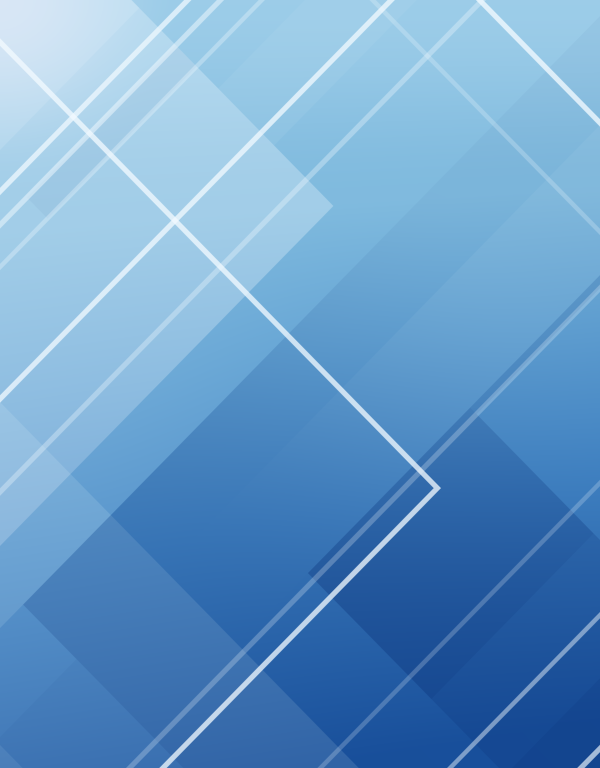
A WebGL 1 fragment shader for this background:

```glsl
precision highp float;
// Abstract blue background: a vertical gradient under translucent diagonal panels,
// crossed by thin white lines. Everything is laid out in a rotated frame whose
// first axis runs down-right and whose second axis runs up-right.
uniform vec2 u_resolution;

const vec3 WHITE = vec3(0.95, 0.98, 1.0);
const vec3 PALE = vec3(0.76, 0.88, 0.94);
const vec3 NAVY = vec3(0.03, 0.18, 0.46);
const float FAR = 3.0;       // open end of a panel
const float THICK = 0.0034;  // half widths of the lines
const float THIN = 0.0029;
const float CORNER_A = 0.8515; // where the two long lines meet
const float CORNER_B = -0.0383;

// Soft coverage of the interval lo..hi
float span(float x, float lo, float hi, float aa) {
  return smoothstep(lo - aa, lo + aa, x) * (1.0 - smoothstep(hi - aa, hi + aa, x));
}

// Rectangle in the rotated frame; a and b hold the limits on each axis
float panel(vec2 p, vec2 a, vec2 b, float aa) {
  return span(p.x, a.x, a.y, aa) * span(p.y, b.x, b.y, aa);
}

// Straight line centred on c
float line(float x, float c, float halfWidth, float aa) {
  return span(x, c - halfWidth, c + halfWidth, aa);
}

// Sky to deep blue, t going down from 0 to 1
vec3 backdrop(float t) {
  vec3 c = mix(vec3(0.61, 0.80, 0.91), vec3(0.50, 0.73, 0.87), smoothstep(0.0, 0.27, t));
  c = mix(c, vec3(0.39, 0.64, 0.83), clamp((t - 0.27) / 0.19, 0.0, 1.0));
  c = mix(c, vec3(0.26, 0.52, 0.77), clamp((t - 0.46) / 0.22, 0.0, 1.0));
  return mix(c, vec3(0.11, 0.34, 0.64), clamp((t - 0.68) / 0.32, 0.0, 1.0));
}

vec3 addPanels(vec3 col, vec2 p, vec2 q, float aa) {
  // Broad bands
  col = mix(col, PALE, 0.12 * panel(p, vec2(0.2835, 0.3874), vec2(0.1222, FAR), aa));
  col = mix(col, NAVY, 0.04 * panel(p, vec2(0.5725, FAR), vec2(-0.5296, FAR), aa));
  col = mix(col, PALE, 0.09 * panel(p, vec2(0.6718, 0.8086), vec2(-0.3665, FAR), aa)
    * smoothstep(-0.35, 0.2, p.y));

  // Lower left panels
  col = mix(col, PALE, 0.18 * panel(p, vec2(-FAR, FAR), vec2(-FAR, -0.3665), aa));
  float leftFade = 1.0 - smoothstep(-0.35, 0.25, p.y);
  col = mix(col, NAVY, 0.16 * leftFade * panel(p, vec2(0.5725, FAR), vec2(-0.5296, FAR), aa));
  col = mix(col, NAVY, 0.05 * panel(p, vec2(0.6718, FAR), vec2(-FAR, -0.5296), aa));
  col = mix(col, PALE, 0.10 * panel(p, vec2(-FAR, FAR), vec2(-FAR, -0.679), aa));

  // Lower right panels
  float depth = mix(0.14, 0.34, smoothstep(0.4, 0.85, q.y));
  col = mix(col, NAVY, depth * panel(p, vec2(0.8086, 1.0383), vec2(-0.2361, 0.0656), aa));
  col = mix(col, NAVY, 0.22 * panel(p, vec2(1.0383, FAR), vec2(-0.2361, 0.0656), aa));
  col = mix(col, NAVY, 0.12 * panel(p, vec2(0.8086, 0.8205), vec2(0.0656, FAR), aa));
  col = mix(col, NAVY, 0.15 * panel(p, vec2(1.176, FAR), vec2(-FAR, FAR), aa));

  // Upper left light panel with its bright corner
  col = mix(col, WHITE, 0.30 * panel(p, vec2(-FAR, 0.4977), vec2(-FAR, 0.1222), aa));
  col = mix(col, PALE, 0.16 * panel(p, vec2(0.4977, 0.5725), vec2(-FAR, 0.1222), aa)
    * (1.0 - smoothstep(-0.4, 0.12, p.y)));
  col = mix(col, WHITE, 0.14 * panel(p, vec2(-FAR, 0.1367), vec2(-FAR, 0.1222), aa));
  col = mix(col, NAVY, 0.04 * panel(p, vec2(0.205, 0.2434), vec2(-0.155, 0.1222), aa));
  return mix(col, vec3(0.90, 0.92, 0.97), 0.65 * (1.0 - smoothstep(0.0, 0.24, length(q))));
}

vec3 addLines(vec3 col, vec2 p, float aa) {
  // Rising lines
  float rising = 0.72 * line(p.x, 0.1746, THICK, aa);
  rising = max(rising, 0.50 * line(p.x, 0.205, THICK, aa));
  rising = max(rising, 0.32 * line(p.x, 0.2434, THIN, aa));
  rising = max(rising, 0.75 * line(p.x, 0.3637, THICK, aa));
  rising = max(rising, 0.33 * line(p.x, 0.4485, THICK, aa));
  rising = max(rising, 0.25 * line(p.x, 0.8205, THICK, aa));
  rising = max(rising, 0.22 * line(p.x, 0.998, THIN, aa));
  rising = max(rising, 0.46 * line(p.x, 1.1185, THIN, aa));
  rising = max(rising, 0.65 * line(p.x, 1.24, THICK, aa));
  col = mix(col, WHITE, rising);

  // Falling lines
  float falling = 0.78 * line(p.y, 0.4458, THICK, aa);
  falling = max(falling, 0.24 * line(p.y, 0.3464, THIN, aa));
  col = mix(col, WHITE, falling);

  // Long pair meeting in a right angle
  vec2 reachA = vec2(-FAR, CORNER_A + THICK);
  vec2 reachB = vec2(-FAR, CORNER_B + THICK);
  float fall = panel(p, reachA, CORNER_B + vec2(-THICK, THICK), aa);
  float rise = panel(p, CORNER_A + vec2(-THICK, THICK), reachB, aa);
  return mix(col, WHITE, 0.76 * max(fall, rise));
}

void main() {
  // Canvas heights measured from the upper left corner
  vec2 q = gl_FragCoord.xy / u_resolution.y;
  q.y = 1.0 - q.y;
  float aa = 0.7 / u_resolution.y;
  vec2 p = 0.7 * vec2(1.02 * q.x + q.y, 1.02 * q.x - q.y);

  vec3 col = backdrop(q.y + 0.16 * (q.x - 0.39) * smoothstep(0.0, 0.6, q.y));
  col = addPanels(col, p, q, aa);
  col = addLines(col, p, aa);
  gl_FragColor = vec4(col, 1.0);
}
```
